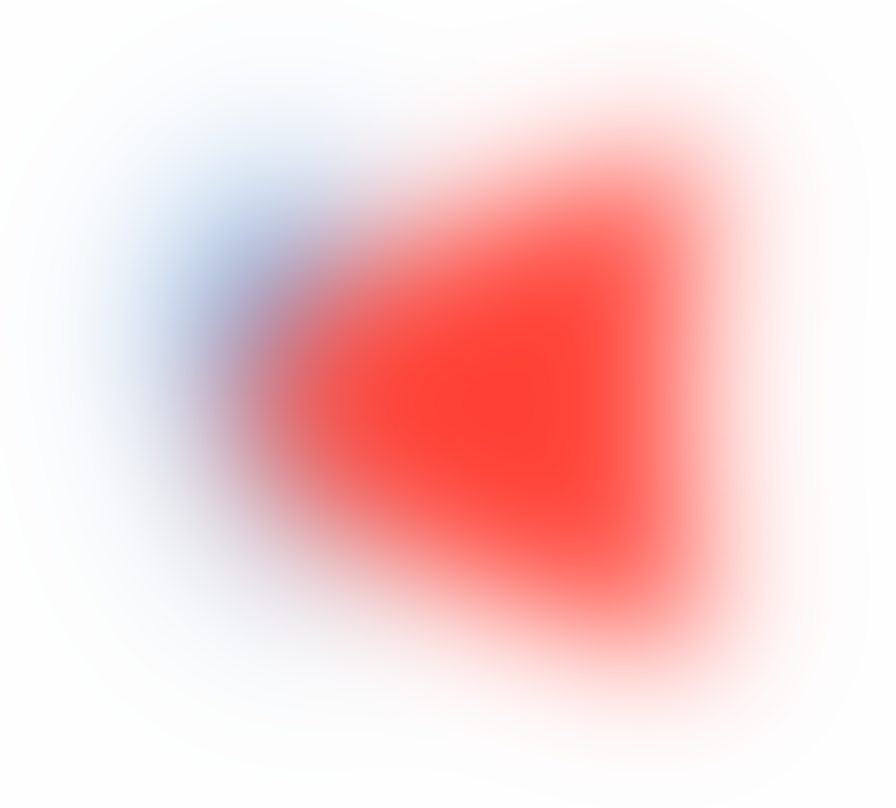
Reproduce this background procedurally as a Shadertoy shader.

```glsl
const vec3 PAPER = vec3(0.996, 0.996, 0.997);
const vec3 RED = vec3(1.0, 0.245, 0.2);

// Red shape: a rounded nose on the left, a slightly hollow side on the right
const float SHAPE_Y = 0.502;
const float HALF_HEIGHT = 0.31;
const float NOSE_X = 0.31;
const float NOSE_DEPTH = 0.555;
const float NOSE_POWER = 2.2;
const float SIDE_X = 0.845;
const float SIDE_FLARE = 0.03;
const float BLUR = 0.079;
const int ROWS = 32;

// Cool glows, given as the light they absorb
const vec3 BLUE_ABSORB = vec3(0.38, 0.235, 0.09);
const vec2 BLUE_CENTER = vec2(0.346, 0.603);
const vec2 BLUE_SPREAD = vec2(0.115, 0.13);
const vec3 GREY_ABSORB = vec3(0.11, 0.085, 0.055);
const vec2 GREY_CENTER = vec2(0.375, 0.38);
const vec2 GREY_SPREAD = vec2(0.12, 0.12);

float gaussian(vec2 offset, vec2 spread) {
    vec2 q = offset / spread;
    return exp(-0.5 * dot(q, q));
}

// Smooth approximation of the normal cumulative distribution
float blurredEdge(float distance) {
    float x = clamp(distance / BLUR, -4.0, 4.0);
    return 1.0 / (1.0 + exp(-x * (1.5976 + 0.07056 * x * x)));
}

// Gaussian blur: exact edges along each row, rows summed vertically
float blurredShape(vec2 p) {
    float rowStep = 2.0 * HALF_HEIGHT / float(ROWS);
    float sum = 0.0;
    for (int i = 0; i < ROWS; i++) {
        float t = 2.0 * (float(i) + 0.5) / float(ROWS) - 1.0;
        float left = NOSE_X + NOSE_DEPTH * pow(abs(t), NOSE_POWER);
        float right = SIDE_X + SIDE_FLARE * t * t;
        float dy = (p.y - SHAPE_Y - t * HALF_HEIGHT) / BLUR;
        float span = blurredEdge(p.x - left) - blurredEdge(p.x - right);
        sum += span * exp(-0.5 * dy * dy);
    }
    return clamp(sum * rowStep / (BLUR * sqrt(6.28319)), 0.0, 1.0);
}

void mainImage(out vec4 fragColor, in vec2 fragCoord) {
    // Height is one unit; x is centred so the layout holds at any aspect
    vec2 p = fragCoord / iResolution.y;
    p.x += 0.554 - 0.5 * iResolution.x / iResolution.y;

    // Cool glows on paper
    vec3 color = PAPER;
    color -= BLUE_ABSORB * gaussian(p - BLUE_CENTER, BLUE_SPREAD);
    color -= GREY_ABSORB * gaussian(p - GREY_CENTER, GREY_SPREAD);

    // Red shape on top
    color = mix(color, RED, blurredShape(p));
    fragColor = vec4(color, 1.0);
}
```
